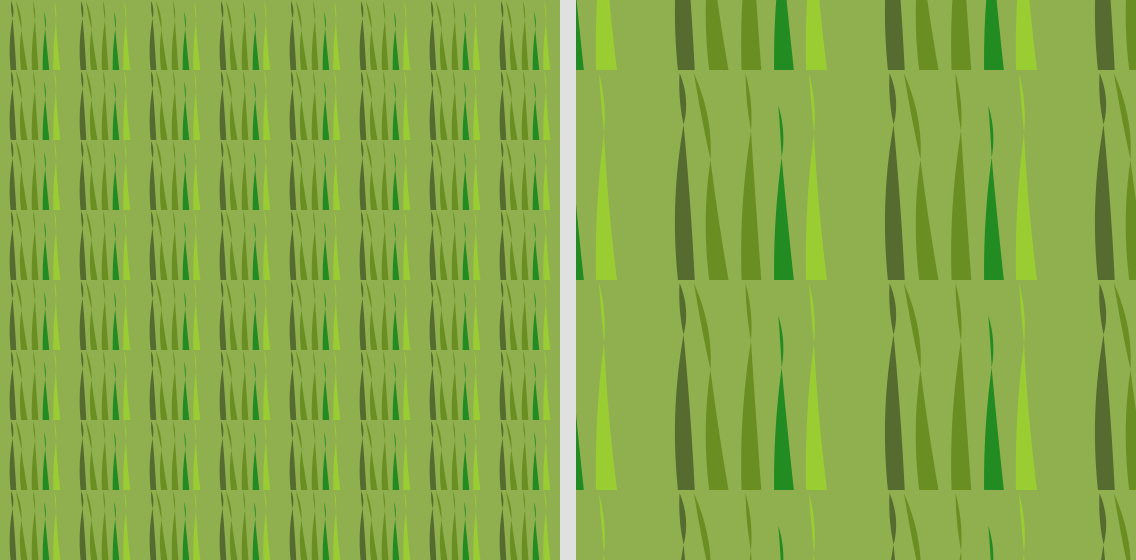
Left, the full canvas; right, a detail of the centre.
Write a WebGL 2 fragment shader that draws this pattern.

```glsl
#version 300 es
precision highp float;
// Tufts of five grass blades on an 8 by 8 grid over a flat meadow green.
// Each blade is a tapering base that narrows to a neck, then a slim curved
// tip; both halves are widths measured around a bent centre line.

uniform vec2 u_resolution;
out vec4 fragColor;

const float REPEATS = 8.0;
const int BLADES = 5;

const vec3 MEADOW = vec3(0.563, 0.69, 0.31);
const vec3 DARK_OLIVE = vec3(0.333, 0.42, 0.184);
const vec3 OLIVE = vec3(0.42, 0.557, 0.137);
const vec3 FOREST = vec3(0.133, 0.545, 0.133);
const vec3 LIME = vec3(0.604, 0.804, 0.196);

// All lengths are fractions of one tile; blades run from left to right.
const float FIRST_ROOT = 0.192;
const float ROOT_SPACING = 0.155;

// Point where each base narrows to nothing, and upper end of the slim part.
const vec2 NECK[BLADES] = vec2[BLADES](
    vec2(0.179, 0.74), vec2(0.307, 0.573), vec2(0.5, 0.71),
    vec2(0.646, 0.583), vec2(0.8, 0.7));
const vec2 TIP[BLADES] = vec2[BLADES](
    vec2(0.16, 0.985), vec2(0.228, 0.985), vec2(0.474, 0.985),
    vec2(0.63, 0.83), vec2(0.776, 0.985));

// Half widths and sideways bows: x for the base, y for the slim part.
const vec2 HALF_WIDTH[BLADES] = vec2[BLADES](
    vec2(0.04, 0.0145), vec2(0.046, 0.0145), vec2(0.047, 0.009),
    vec2(0.047, 0.007), vec2(0.05, 0.007));
const vec2 BOW[BLADES] = vec2[BLADES](
    vec2(-0.011, 0.006), vec2(-0.0115, 0.0115), vec2(-0.009, 0.003),
    vec2(-0.006, 0.008), vec2(-0.01, 0.006));

// Fullness of each base, and blade colours.
const float BULGE[BLADES] = float[BLADES](1.5, 0.7, 0.7, 0.4, 0.25);
const vec3 COLOR[BLADES] = vec3[BLADES](DARK_OLIVE, OLIVE, OLIVE, FOREST, LIME);

// Zero at both ends of 0..1 and one in the middle.
float arch(float t) {
    return 4.0 * t * (1.0 - t);
}

// Progress of height y from start to end, held to 0..1.
float progress(float y, vec2 start, vec2 end) {
    return clamp((y - start.y) / (end.y - start.y), 0.0, 1.0);
}

// Share of a pixel covered by a span of given half width at offset d.
float spanCoverage(float d, float halfWidth, float pixel) {
    float right = min(d + halfWidth, 0.5 * pixel);
    float left = max(d - halfWidth, -0.5 * pixel);
    return clamp((right - left) / pixel, 0.0, 1.0);
}

// Wide at the root, pointed at the neck.
float baseCoverage(vec2 p, vec2 root, vec2 neck, float halfWidth,
                   float bow, float bulge, vec2 pixel) {
    float t = progress(p.y, root, neck);
    float centre = mix(root.x, neck.x, t) + bow * arch(t);
    float taper = halfWidth * (1.0 - t) * (1.0 + bulge * t);
    // Soften the flat cut at the foot of the tile.
    float foot = clamp(p.y / pixel.y + 0.5, 0.0, 1.0);
    return spanCoverage(p.x - centre, taper, pixel.x) * foot;
}

// Pointed at both ends.
float slimCoverage(vec2 p, vec2 neck, vec2 tip, float halfWidth,
                   float bow, vec2 pixel) {
    float t = progress(p.y, neck, tip);
    float centre = mix(neck.x, tip.x, t) + bow * arch(t);
    return spanCoverage(p.x - centre, halfWidth * arch(t), pixel.x);
}

void main() {
    vec2 tile = fract(gl_FragCoord.xy / u_resolution * REPEATS);
    vec2 pixel = REPEATS / u_resolution;

    vec3 color = MEADOW;
    for (int i = 0; i < BLADES; i++) {
        vec2 root = vec2(FIRST_ROOT + ROOT_SPACING * float(i), 0.0);
        float base = baseCoverage(tile, root, NECK[i], HALF_WIDTH[i].x,
                                  BOW[i].x, BULGE[i], pixel);
        float slim = slimCoverage(tile, NECK[i], TIP[i], HALF_WIDTH[i].y,
                                  BOW[i].y, pixel);
        color = mix(color, COLOR[i], max(base, slim));
    }
    fragColor = vec4(color, 1.0);
}
```
